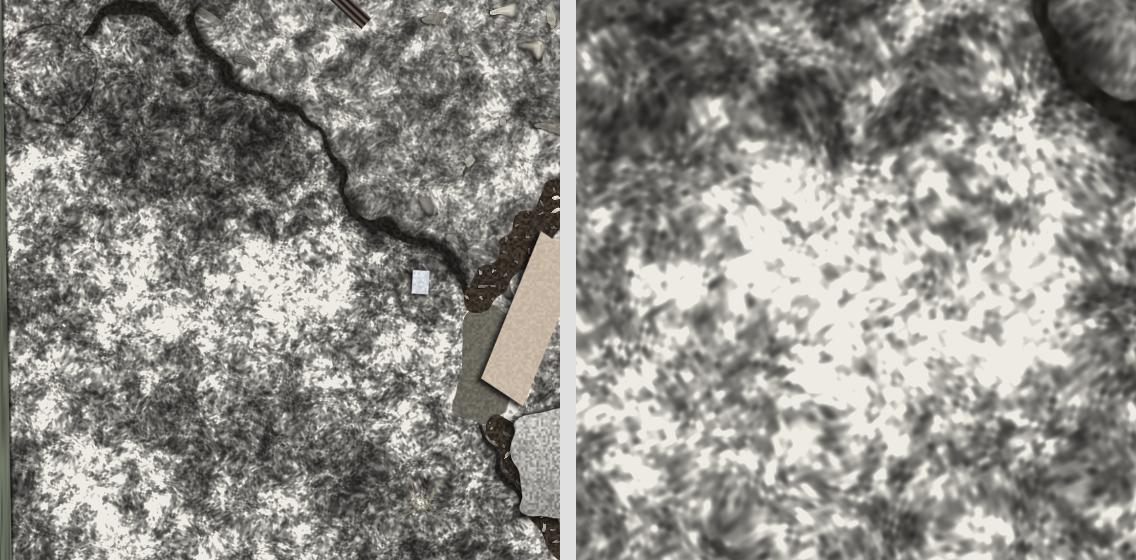
Left, the full canvas; right, a detail of the centre.
A WebGL 2 fragment shader for this texture:

```glsl
#version 300 es
precision highp float;
// Weathered concrete: layered value noise gives pale lichen and dark grime,
// a wandering crack divides a smooth slab from a rougher, stony one, and
// distance functions lay a tile, a rock, gravel and small debris on top.

#define TONE 0.435
#define CONTRAST 0.39
#define GRAIN 0.46
#define PATCHES 0.34
#define RELIEF 1.1
#define CRACK_WIDTH 0.0075
#define STONE_CELLS 15.0
#define GRAVEL_CELLS 46.0
#define TINT vec3(1.015, 1.0, 0.962)

uniform vec2 u_resolution;
out vec4 fragColor;

float hash(vec2 p) {
  vec3 q = fract(p.xyx * 0.1031);
  q += dot(q, q.yzx + 33.33);
  return fract((q.x + q.y) * q.z);
}

float noise(vec2 p) {
  vec2 i = floor(p), f = fract(p);
  f = f * f * (3.0 - 2.0 * f);
  return mix(mix(hash(i), hash(i + vec2(1, 0)), f.x),
             mix(hash(i + vec2(0, 1)), hash(i + 1.0), f.x), f.y);
}

mat2 turn(float a) { return mat2(cos(a), sin(a), -sin(a), cos(a)); }

// Distances
float box(vec2 p, vec2 size) {
  vec2 d = abs(p) - size;
  return length(max(d, 0.0)) + min(max(d.x, d.y), 0.0);
}

float segment(vec2 p, vec2 a, vec2 b) {
  vec2 ab = b - a;
  return length(p - a - ab * clamp(dot(p - a, ab) / dot(ab, ab), 0.0, 1.0));
}

// Painting
float cover(float d, float blur) { return 1.0 - smoothstep(-blur, blur, d); }
void paint(inout vec3 col, vec3 ink, float d) { col = mix(col, ink, cover(d, 0.0015)); }
void shade(inout vec3 col, float d, float blur) { col *= 1.0 - 0.72 * cover(d, blur); }
float blot(vec2 p, vec2 c, float r) { return exp(-dot(p - c, p - c) / (r * r)); }

// Sum of octaves, roughly normal with unit spread
float weathering(vec2 p) {
  float sum = 0.0, freq = 4.0;
  for (int i = 0; i < 7; i++) {
    float weight = mix(PATCHES, GRAIN, float(i) / 6.0);
    sum += weight * (noise(p * freq + 17.0 * float(i)) - 0.5) / 0.21;
    p = turn(0.7) * p;
    freq *= 2.0;
  }
  return sum;
}

// One irregular stone per chosen cell, with a shadow at its lower left
void scatter(inout vec3 col, vec2 p, float cells, float density, float mask) {
  vec3 under = col;
  vec2 g = p * cells;
  for (int k = 0; k < 9; k++) {
    vec2 id = floor(g) + vec2(k % 3 - 1, k / 3 - 1);
    float a = hash(id + 3.1), b = hash(id + 71.7), c = hash(id + 139.3);
    if (c > density) continue;
    vec2 q = g - id - 0.25 - 0.5 * vec2(a, b);
    vec2 r = turn(6.28 * b) * q * vec2(1.0, 1.0 + 0.9 * a);
    float d = length(r * vec2(1.0, 1.5)) - mix(0.16, 0.42, a * a);
    d += 0.3 * (noise(r * 5.0 + id * 7.0) - 0.5);
    shade(under, d + 0.5 * dot(q, vec2(0.4, 0.5)), 0.12);
    float light = mix(0.38, 0.82, b * b) + 0.3 * dot(q, vec2(-0.3, 0.8));
    light *= 0.85 + 0.3 * noise(p * 240.0);
    under = mix(under, light * vec3(1.03, 1.0, 0.93), cover(d, 0.05));
  }
  col = mix(col, under, mask);
}

void main() {
  vec2 p = gl_FragCoord.xy / u_resolution;
  vec2 wobble = vec2(noise(p * 26.0), noise(p * 26.0 + 40.0)) - 0.5;
  vec2 w = p + 0.025 * wobble;
  float fine = noise(p * 250.0);

  // Crack along the falling diagonal; the rough slab lies above it
  float along = w.x - w.y;
  float side = (w.x + w.y - 1.305 - 0.035 * sin(13.0 * (along + 0.36))) * 0.707;
  float rough = smoothstep(-0.01, 0.02, side) * smoothstep(0.25, 0.45, p.x);

  // Stained surface with broad pale and dark areas
  float s = weathering(p + 0.012 * wobble);
  s += 0.8 * blot(p, vec2(0.2, 0.24), 0.2) + 0.7 * blot(p, vec2(0.08, 0.75), 0.1);
  s += 0.6 * blot(p, vec2(0.43, 0.46), 0.12) - 0.8 * blot(p, vec2(0.28, 0.74), 0.14);
  s -= 0.6 * blot(p, vec2(0.53, 0.27), 0.14) + 0.4 * blot(p, vec2(0.06, 0.52), 0.1);
  float slope = noise(w * 30.0) - noise(w * 30.0 + vec2(-0.25, 0.35));
  s = mix(s, 0.75 * s + 2.2 * RELIEF * slope, rough);
  vec3 col = TONE * exp(CONTRAST * s) * TINT;
  col = min(col, vec3(0.93, 0.92, 0.89));
  scatter(col, w, STONE_CELLS, 0.36, rough);

  // Crack, arched branch and outlined boulder
  float width = CRACK_WIDTH * (0.35 + 1.3 * noise(p * 14.0));
  float crack = max(abs(side) - width, abs(along + 0.12) - 0.5);
  float arch = max(abs(length(w - vec2(0.24, 0.88)) - 0.105) - width, 0.94 - w.y);
  float boulder = abs(length((w - vec2(0.085, 0.87)) * vec2(1.05, 1.0)) - 0.088) - 0.001;
  float gap = segment(w, vec2(0.85, 0.23), vec2(0.94, 0.08)) - 0.004;
  float groove = min(min(crack, arch), gap);
  shade(col, groove - 0.004, 0.012);
  paint(col, vec3(0.13, 0.125, 0.11) * (0.6 + 0.8 * fine), groove);
  shade(col, boulder, 0.004);

  // Smooth bedding and loose gravel beside the tile
  float bed = segment(w, vec2(0.87, 0.41), vec2(0.86, 0.28)) - 0.043;
  paint(col, vec3(0.42, 0.41, 0.37) * (0.85 + 0.3 * fine), bed);
  float gravel = min(segment(w, vec2(0.86, 0.47), vec2(1.0, 0.65)) - 0.034,
                     segment(w, vec2(0.89, 0.23), vec2(1.0, 0.03)) - 0.024);
  paint(col, vec3(0.22, 0.19, 0.16) * (0.6 + 0.8 * fine), gravel);
  scatter(col, p, GRAVEL_CELLS, 0.75, cover(gravel, 0.004));

  // Rock and tile
  float rock = box(turn(-0.1) * (w - vec2(0.982, 0.175)), vec2(0.035, 0.065)) - 0.03;
  shade(col, rock - 0.006, 0.012);
  paint(col, vec3(0.73, 0.72, 0.7) * (0.72 + 0.5 * fine) * (0.85 + 1.2 * (p.y - 0.1)), rock);
  vec2 t = turn(0.386) * (p - vec2(0.95, 0.431));
  t.y += 0.2 * t.x;
  shade(col, box(t + vec2(0.006, 0.009), vec2(0.044, 0.142)), 0.008);
  paint(col, vec3(0.78, 0.72, 0.65) * (0.94 + 0.12 * fine), box(t, vec2(0.044, 0.142)));

  // Pale chip, ribbed rod and straw
  vec2 chip = turn(0.06) * (p - vec2(0.751, 0.496));
  shade(col, box(chip + 0.004, vec2(0.015, 0.021)), 0.005);
  paint(col, vec3(0.83, 0.85, 0.87) * (0.9 + 0.2 * fine), box(chip, vec2(0.015, 0.021)));
  vec2 rod = turn(0.75) * (p - vec2(0.625, 0.985));
  float ribs = 0.5 + 0.5 * sin(rod.y * 620.0);
  paint(col, mix(vec3(0.1, 0.08, 0.07), vec3(0.42, 0.37, 0.34), ribs), box(rod, vec2(0.04, 0.013)));
  for (int i = 0; i < 6; i++) {
    float k = float(i);
    vec2 root = vec2(0.73 + 0.01 * k, 0.09 + 0.03 * hash(vec2(k, 5.0)));
    vec2 reach = 0.045 * vec2(cos(k * 1.9), sin(k * 1.9));
    paint(col, vec3(0.62, 0.56, 0.44), segment(w, root, root + reach) - 0.0008);
  }

  // Narrow board along the left border
  float board = p.x - 0.021 + 0.018 * p.y;
  shade(col, board - 0.003, 0.004);
  paint(col, vec3(0.37, 0.39, 0.34) * (0.75 + 0.5 * noise(p * vec2(300.0, 12.0))), board);
  fragColor = vec4(col, 1.0);
}
```
